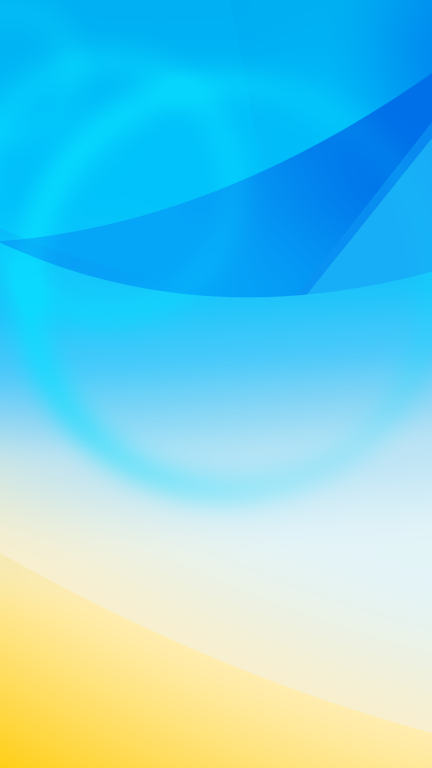
Write a Shadertoy shader that draws this background.

```glsl
// Bright beach abstract: blue sky with soft light rings, a curved ribbon and a golden sand slope.

// Sky colours, from the zenith down to the haze
const vec3 SKY_TOP    = vec3(0.00, 0.69, 0.95);
const vec3 SKY_HIGH   = vec3(0.00, 0.74, 0.98);
const vec3 SKY_MID    = vec3(0.10, 0.76, 0.98);
const vec3 SKY_LOW    = vec3(0.28, 0.78, 0.98);
const vec3 SKY_PALE   = vec3(0.53, 0.83, 0.96);
const vec3 SKY_MIST   = vec3(0.73, 0.89, 0.96);
const vec3 SKY_HAZE   = vec3(0.89, 0.955, 0.97);
const vec3 SKY_CORNER = vec3(0.00, 0.49, 0.93);

// Sand, ribbon and light colours
const vec3 WARM_HAZE   = vec3(1.00, 0.93, 0.75);
const vec3 SAND_PALE   = vec3(1.00, 0.93, 0.69);
const vec3 SAND_DEEP   = vec3(1.00, 0.81, 0.09);
const vec3 RIBBON_BLUE = vec3(0.02, 0.63, 0.97);
const vec3 RIBBON_DEEP = vec3(0.00, 0.44, 0.91);
const vec3 RIBBON_FOLD = vec3(0.04, 0.57, 0.95);
const vec3 RIBBON_THIN = vec3(0.10, 0.69, 0.97);
const vec3 RING_CYAN   = vec3(0.03, 0.88, 1.00);

// Rings: centre x, centre y, radius, in canvas heights
const vec3 RING_LARGE = vec3(0.300, 0.625, 0.265);
const vec3 RING_SMALL = vec3(0.140, 0.755, 0.165);
const vec3 RING_TINY  = vec3(0.015, 0.905, 0.080);
const float RING_WIDTH = 0.026;
const float ASPECT = 0.5625;

// Curve heights across the canvas
float sandEdge(float x)    { return 0.280 + x * (-0.564 + 0.262 * x); }
float ribbonTop(float x)   { return 0.686 + x * (0.076 + 0.557 * x); }
float ribbonBase(float x)  { return 0.684 + x * (-0.460 + x * (0.800 - 0.180 * x)); }
float ribbonCrest(float x) { return 0.703 + x * (-0.440 + 0.580 * x); }

// Anti-aliased cover: 1 where the signed value is positive
float cover(float d) {
    return smoothstep(-0.75, 0.75, d * iResolution.y);
}

vec3 skyColour(vec2 p) {
    float y = p.y + 0.06 * (0.28 - p.x);
    vec3 c = mix(SKY_HAZE, SKY_MIST, smoothstep(0.27, 0.42, y));
    c = mix(c, SKY_PALE, smoothstep(0.40, 0.485, y));
    c = mix(c, SKY_LOW, smoothstep(0.46, 0.55, y));
    c = mix(c, SKY_MID, smoothstep(0.53, 0.63, y));
    c = mix(c, SKY_HIGH, smoothstep(0.61, 0.76, y));
    c = mix(c, SKY_TOP, smoothstep(0.80, 1.0, y));

    // Deep corner and a faint slanted ray
    float corner = length((p - vec2(0.60, 0.92)) * vec2(1.0, 0.75));
    c = mix(c, SKY_CORNER, 0.80 * (1.0 - smoothstep(0.0, 0.19, corner)));
    float ray = p.x - 0.300 - 0.19 * (1.0 - p.y);
    float rayFade = smoothstep(0.66, 0.80, p.y) * exp(-max(ray, 0.0) * 14.0);
    return c - vec3(0.0, 0.014, 0.004) * cover(ray) * rayFade;
}

// Soft rim plus a slight glow inside it
float ringGlow(vec2 p, vec3 ring) {
    float d = length(p - ring.xy) - ring.z;
    float rim = exp(-d * d / (RING_WIDTH * RING_WIDTH));
    return rim + 0.18 * (1.0 - smoothstep(-0.04, 0.03, d));
}

void mainImage(out vec4 fragColor, in vec2 fragCoord) {
    vec2 p = fragCoord / iResolution.xy * vec2(ASPECT, 1.0);
    vec3 colour = skyColour(p);

    // Ribbon with a deep right end, a fold and a thin lower corner
    float top = ribbonTop(p.x);
    float base = ribbonBase(p.x);
    float fold = p.x - 0.391 - (p.y - 0.622) * 0.783;
    float thin = p.x - 0.404 - (p.y - 0.622) * 0.800;
    float depth = smoothstep(0.20, 0.56, p.x + 0.45 * (p.y - 0.75));
    vec3 ribbon = mix(RIBBON_BLUE, RIBBON_DEEP, depth);
    ribbon = mix(ribbon, RIBBON_BLUE, 0.45 * (1.0 - smoothstep(0.0, 0.13, p.y - base)));
    ribbon = mix(ribbon, RIBBON_FOLD, 0.75 * cover(fold));
    ribbon = mix(ribbon, RIBBON_THIN, 0.90 * cover(thin));
    float inRibbon = cover(p.y - base) * cover(top - p.y);
    colour = mix(colour, ribbon, inRibbon);

    // Second, fading layer along the left of the ribbon
    float crest = ribbonCrest(p.x);
    float layer = cover(crest - p.y) * cover(p.y - base);
    layer *= 1.0 - smoothstep(0.06, 0.26, p.x);
    colour = mix(colour, RIBBON_FOLD, 0.40 * layer);

    // Light rings, strongest on the left
    float side = mix(1.0, 0.35, smoothstep(0.10, 0.50, p.x));
    float low = smoothstep(0.30, 0.60, p.y);
    float large = ringGlow(p, RING_LARGE) * side * mix(0.30, 0.60, low);
    float small = ringGlow(p, RING_SMALL) * 0.32;
    float tiny = ringGlow(p, RING_TINY) * 0.20;
    float glow = (large + small + tiny) * mix(1.0, 0.45, inRibbon);
    colour = mix(colour, RING_CYAN, clamp(glow, 0.0, 0.75));

    // Warm haze above the slope, then the sand itself
    float above = p.y - sandEdge(p.x);
    colour = mix(colour, WARM_HAZE, 0.85 * (1.0 - smoothstep(-0.06, 0.22, above)));
    float sandDepth = pow(clamp(-above / 0.28, 0.0, 1.0), 1.1);
    vec3 sand = mix(SAND_PALE, SAND_DEEP, sandDepth);
    sand = mix(sand, vec3(0.94, 0.91, 0.73), 0.6 * smoothstep(0.19, 0.29, p.y));
    colour = mix(colour, sand, cover(-above));

    fragColor = vec4(clamp(colour, 0.0, 1.0), 1.0);
}
```
